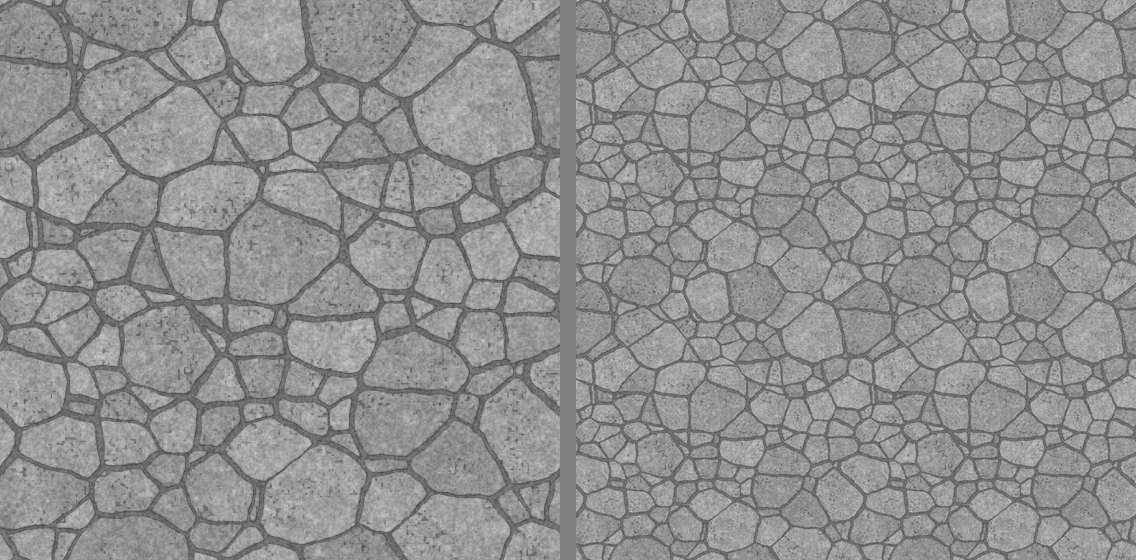
Left: one tile. Right: repeated 2 by 2.
Write a WebGL 1 fragment shader that draws this texture.

```glsl
precision highp float;
// Grey crazy paving: irregular flagstones set in darker mortar.
// A wrapping power diagram (Voronoi cells with random weights) mixes large
// slabs with small chips; layered noise adds grain, pits and pale flecks.
uniform vec2 u_resolution;

const float TAU = 6.2831853;
const vec2 GRID = vec2(12.0, 14.0);

float hash(vec2 p) {
  vec3 q = fract(p.xyx * 0.1031);
  q += dot(q, q.yzx + 33.33);
  return fract((q.x + q.y) * q.z);
}

// Value noise with a whole number of lattice cells across the canvas.
float noise(vec2 p, float cells) {
  p *= cells;
  vec2 i = floor(p), f = fract(p);
  f = f * f * (3.0 - 2.0 * f);
  vec2 a = mod(i, cells), b = mod(i + 1.0, cells);
  return mix(mix(hash(a), hash(vec2(b.x, a.y)), f.x),
             mix(hash(vec2(a.x, b.y)), hash(b), f.x), f.y);
}

// Stone centre in grid units (xy) and its size weight (z).
vec3 site(vec2 cell) {
  vec2 id = mod(cell, GRID);
  vec2 jitter = vec2(hash(id + 3.7), hash(id + 51.3));
  return vec3(cell + 0.1 + 0.8 * jitter, 2.4 * pow(hash(id + 17.9), 6.0));
}

// Layered sines that bend the joints gently.
vec2 bend(vec2 p) {
  vec2 q = p.yx * TAU;
  return 0.0035 * sin(q * 5.0 + 2.0 * sin(q.yx * 3.0))
       + 0.0013 * sin(q * 17.0 + 2.0 * sin(q.yx * 11.0));
}

void main() {
  vec2 uv = gl_FragCoord.xy / u_resolution;
  vec2 p = (uv + bend(uv)) * GRID;
  vec2 base = floor(p);

  // Find the stone that owns this point.
  float best = 1e5;
  vec3 own = vec3(0.0);
  vec2 ownCell = base;
  for (int y = -3; y <= 3; y++) {
    for (int x = -3; x <= 3; x++) {
      vec2 cell = base + vec2(x, y);
      vec3 s = site(cell);
      vec2 r = p - s.xy;
      float power = dot(r, r) - s.z;
      if (power < best) {
        best = power;
        own = s;
        ownCell = cell;
      }
    }
  }
  vec2 id = mod(ownCell, GRID);

  // Blend the distances to all its sides, which rounds the corners.
  float sum = 0.0, nearest = 1e5;
  vec2 normal = vec2(0.0, 1.0);
  for (int y = -3; y <= 3; y++) {
    for (int x = -3; x <= 3; x++) {
      vec2 cell = base + vec2(x, y);
      vec3 s = site(cell);
      vec2 r = p - s.xy, across = (s.xy - own.xy) * GRID;
      if (length(across) > 0.01) {
        float halfGap = 0.0027 + 0.0035 * hash(id + mod(cell, GRID) + 7.1);
        float side = (dot(r, r) - s.z - best) / (2.0 * length(across)) - halfGap;
        sum += exp(-max(side, -0.05) / 0.002);
        if (side < nearest) {
          nearest = side;
          normal = normalize(across);
        }
      }
    }
  }
  vec2 shift = vec2(hash(id + 81.3), hash(id + 29.9));
  float edge = -0.002 * log(sum + 1e-20);
  edge += 0.003 * (noise(uv + shift, 26.0) - 0.5) + 0.0018 * (noise(uv, 110.0) - 0.5);

  // Shared grain, from fine to coarse.
  float fine = noise(uv, 340.0) - 0.5;
  float medium = noise(uv + 0.37, 150.0) - 0.5;
  float blotch = noise(uv + shift, 38.0) - 0.5;
  float cloud = noise(uv + shift, 13.0) - 0.5;

  // Stone face: own tone, grain, clustered dark pits and pale flecks.
  float stone = 0.567 + 0.075 * hash(id + 63.1);
  stone += 0.12 * fine + 0.1 * medium + 0.055 * blotch + 0.05 * cloud;
  float pits = smoothstep(0.68, 0.9, noise(uv + shift.yx, 190.0));
  stone -= 0.17 * pits * smoothstep(0.3, 0.8, noise(uv + shift.yx, 22.0));
  stone += 0.06 * smoothstep(0.72, 0.95, noise(uv + shift, 75.0));
  float lit = dot(normal, vec2(-0.6, 0.8));
  stone += (0.025 * lit - 0.035) * (1.0 - smoothstep(0.0, 0.0035, edge));

  // Mortar: sandy, with a shadow hugging the stones.
  float mortar = 0.435 + 0.12 * fine + 0.06 * medium;
  mortar -= (0.075 - 0.04 * lit) * smoothstep(-0.0035, -0.0005, edge);

  float soft = max(0.0009, 0.7 / u_resolution.x);
  float cover = smoothstep(-soft, soft, edge);
  vec3 mortarColor = mortar * vec3(1.0, 0.998, 0.985);
  gl_FragColor = vec4(mix(mortarColor, vec3(stone), cover), 1.0);
}
```
